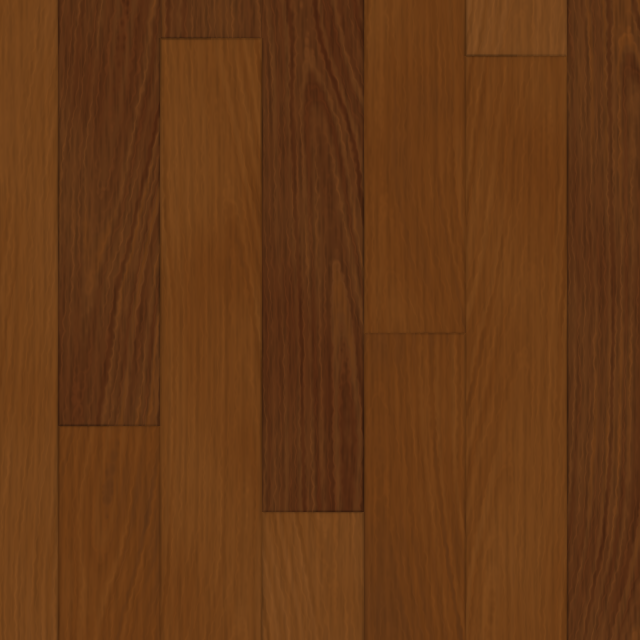
Give the GLSL for this texture, as a Shadertoy shader.

```glsl
const float PLANK_WIDTH = 0.1591;
const float FIRST_SEAM = 0.0911;
const float SEAM_HALF_WIDTH = 0.0012;
const float SEAM_FAINT = 0.10;
const float SEAM_DEEP = 0.24;
const float RING_COUNT = 8.0;
const float RING_TONE = 0.15;
const float RING_SHADE = 0.035;
const float VEIN_SHADE = 0.13;
const float FIBRE_CONTRAST = 0.016;
const float PORE_DEPTH = 0.10;
const float MOTTLE_TONE = 0.20;
const float EXPOSURE = 1.0;

const vec3 UMBER = vec3(0.31, 0.16, 0.07);
const vec3 WALNUT = vec3(0.35, 0.20, 0.09);
const vec3 AMBER = vec3(0.40, 0.22, 0.08);
const vec3 HONEY = vec3(0.43, 0.25, 0.10);
const vec3 STRAW = vec3(0.45, 0.27, 0.12);

// Per column: height of the end joint, tone below it, tone above it
const float JOINT[7] = float[7](1.3, 0.335, 0.940, 0.2005, 0.479, 0.913, 1.3);
const float TONE_BELOW[7] = float[7](0.80, 0.48, 0.66, 0.88, 0.50, 0.64, 0.15);
const float TONE_ABOVE[7] = float[7](0.80, 0.19, 0.12, 0.10, 0.56, 1.05, 0.15);

float hash(vec2 p) {
    p = fract(p * vec2(0.1031, 0.1137));
    p += dot(p, p.yx + 33.33);
    return fract((p.x + p.y) * p.x * 7.31 + p.y * 5.17);
}

// Distance to the nearest scattered cell centre
float cellular(vec2 p) {
    vec2 cell = floor(p);
    float nearest = 4.0;
    for (int j = -1; j <= 1; j++)
    for (int i = -1; i <= 1; i++) {
        vec2 c = cell + vec2(i, j);
        vec2 d = c + vec2(hash(c), hash(c + 57.3)) - p;
        nearest = min(nearest, dot(d, d));
    }
    return sqrt(nearest);
}

// Smooth drift made of layered, mutually bent sines
float drift(vec2 p) {
    float sum = 0.0, amp = 0.5;
    for (int i = 0; i < 4; i++) {
        sum += amp * sin(p.x + 1.7 * sin(p.y)) * cos(p.y * 0.8 + sin(p.x * 0.6));
        p = mat2(1.6, 0.7, -0.7, 1.6) * p + 2.3;
        amp *= 0.48;
    }
    return sum;
}

vec3 woodColour(float tone) {
    float t = clamp(tone, -0.2, 1.2) * 4.0;
    vec3 c = mix(UMBER, WALNUT, min(t, 1.0));
    c = mix(c, AMBER, clamp(t - 1.0, 0.0, 1.0));
    c = mix(c, HONEY, clamp(t - 2.0, 0.0, 1.0));
    return mix(c, STRAW, max(t - 3.0, 0.0));
}

float plankTone(int index, float y) {
    int i = clamp(index, 0, 6);
    return y < JOINT[i] ? TONE_BELOW[i] : TONE_ABOVE[i];
}

void mainImage(out vec4 fragColor, in vec2 fragCoord) {
    vec2 uv = fragCoord / iResolution.xy;
    float pixel = 1.0 / iResolution.y;

    // Plank lookup
    float across = (uv.x - FIRST_SEAM) / PLANK_WIDTH + 1.0;
    float column = floor(across);
    float u = across - column;
    int index = clamp(int(column), 0, 6);
    float joint = JOINT[index];
    float baseTone = plankTone(index, uv.y);
    float seed = column * 3.7 + step(joint, uv.y) * 11.3 + 2.0;
    float darkness = 1.0 - smoothstep(0.2, 0.5, baseTone);

    // Arched growth rings around a wandering heart line
    float jitter = cellular(vec2(uv.x * 90.0, uv.y * 60.0) + seed) - 0.5;
    float bend = drift(vec2(u * 1.3, uv.y * 4.2) + seed);
    float heart = 0.5 + 0.35 * sin(seed * 2.1 + uv.y * 2.5);
    float arch = sqrt((u - heart) * (u - heart) + 0.008);
    float slope = mix(-2.5, 2.5, step(0.5, hash(vec2(seed, 4.0))));
    float phase = 6.2832 * (RING_COUNT * arch + slope * uv.y + 1.1 * bend)
                + 0.9 * jitter + seed;
    float rings = 0.65 * sin(phase + 0.5 * sin(phase))
                + 0.35 * sin(phase * 1.73 + 1.0)
                + 0.20 * sin(phase * 0.41 + 2.0);
    float figure = 0.6 + 0.4 * sin(u * 4.0 + seed + 2.0 * bend);

    // Thin pale veins that follow the rings and break up along their length
    float vein = pow(0.5 + 0.5 * sin(phase * 2.27 + 1.6 * jitter), 3.0) - 0.31;
    float broken = 0.65 + 0.35 * sin(phase * 0.63 + uv.y * 23.0 + 4.0 * bend);

    // Long fibres, thin pores and broad mottling
    float wander = uv.x + 0.007 * bend;
    float fibres = sin(wander * 430.0 + seed + 2.0 * sin(uv.y * 7.0))
                 + sin(wander * 710.0 + 2.0 * jitter)
                 + sin(wander * 265.0 + 1.5 * sin(uv.y * 5.0 + seed));
    float pores = 1.0 - smoothstep(0.05, 0.5,
        cellular(vec2(wander * 150.0, uv.y * 16.0) + seed * 5.0));
    float mottle = drift(vec2(uv.x * 15.0, uv.y * 7.0) + seed * 1.9);

    float grain = rings * figure * mix(0.8, 1.2, darkness);
    vec3 colour = woodColour(baseTone + RING_TONE * grain + MOTTLE_TONE * mottle);
    colour *= EXPOSURE + 0.02 * darkness + RING_SHADE * grain
            + VEIN_SHADE * vein * broken * mix(0.4, 1.0, darkness)
            + FIBRE_CONTRAST * fibres
            - PORE_DEPTH * (pores - 0.25) * mix(0.45, 1.0, darkness);

    // Soft grooves, deeper where neighbouring tones differ
    float side = min(u, 1.0 - u) * PLANK_WIDTH;
    float end = abs(uv.y - joint);
    float sideStep = abs(plankTone(index + (u < 0.5 ? -1 : 1), uv.y) - baseTone);
    float endStep = abs(TONE_ABOVE[index] - TONE_BELOW[index]);
    float edge = min(side, end);
    float contrast = side < end ? sideStep : endStep;
    float depth = mix(SEAM_FAINT, SEAM_DEEP, smoothstep(0.0, 0.4, contrast));
    float groove = 1.0 - smoothstep(0.0, 2.0 * SEAM_HALF_WIDTH + pixel, edge);
    float wear = 0.75 + 0.25 * sin(uv.y * 17.0 + floor(across + 0.5) * 2.4);
    float shoulder = exp(-edge / 0.004);
    colour *= 1.0 - depth * (groove * wear + 0.25 * shoulder);

    fragColor = vec4(colour, 1.0);
}
```
